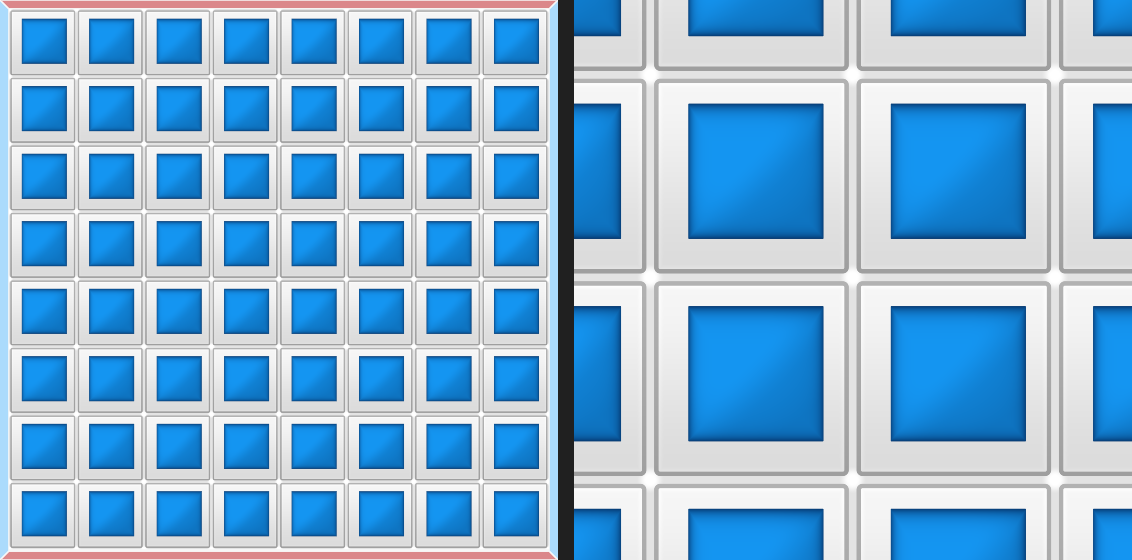
Left, the full canvas; right, a detail of the centre.
A WebGL 2 fragment shader for this pattern:

```glsl
#version 300 es
precision highp float;
// Eight by eight bevelled grey tiles with sunken blue squares, in a red and pale blue frame.
uniform vec2 u_resolution;
out vec4 fragColor;

// Signed distance to a box with rounded corners
float roundedBox(vec2 p, vec2 halfSize, float radius) {
  vec2 q = abs(p) - halfSize + radius;
  return length(max(q, 0.0)) + min(max(q.x, q.y), 0.0) - radius;
}

// Antialiased coverage of the inside of a shape
float cover(float dist, float pixel) {
  return 1.0 - smoothstep(-0.5 * pixel, 0.5 * pixel, dist);
}

// Glossy blue face, s runs from 0 to 1 across it with y downwards
vec3 blueFace(vec2 s) {
  vec3 bright = vec3(0.08, 0.585, 0.945);
  vec3 deep = vec3(0.055, 0.46, 0.765);
  float sheen = smoothstep(0.35, 1.15, length((s - vec2(0.2, 0.22)) * vec2(0.95, 1.1)));
  float diagonal = smoothstep(0.85, 1.3, s.x + s.y);
  vec3 color = mix(bright, deep, clamp(0.65 * sheen + 0.5 * diagonal, 0.0, 1.0));
  // Inner shadow, widest along the top
  vec2 side = min(s, 1.0 - s);
  float shadow = 0.75 * exp(-max(side.x, 0.0) / 0.032);
  shadow = max(shadow, 0.85 * exp(-max(s.y, 0.0) / 0.05));
  shadow = max(shadow, 0.85 * exp(-max(1.0 - s.y, 0.0) / 0.035));
  return mix(color, vec3(0.01, 0.16, 0.36), shadow);
}

vec3 tile(vec2 cell, float pixel) {
  // Light grooves with a white spot at each crossing
  vec2 toLine = min(cell, 1.0 - cell);
  vec3 color = mix(vec3(0.89), vec3(1.0), smoothstep(0.07, 0.02, length(toLine)));

  // Grey rim around a face that darkens downwards
  float edge = roundedBox(cell - 0.5, vec2(0.481), 0.03);
  vec3 rim = vec3(mix(0.70, 0.62, cell.y));
  color = mix(color, rim, cover(edge, pixel));
  vec3 face = vec3(mix(0.965, 0.86, smoothstep(0.0, 1.0, cell.y)));
  face += 0.03 * smoothstep(-0.05, -0.02, edge);
  color = mix(color, face, cover(edge + 0.022, pixel));

  // Sunken square, a little above the centre
  vec2 center = vec2(0.522, 0.476);
  float halfSide = 0.334;
  float square = roundedBox(cell - center, vec2(halfSide), 0.004);
  vec2 s = (cell - center) / (2.0 * halfSide) + 0.5;
  return mix(color, blueFace(s), cover(square, pixel));
}

void main() {
  vec2 p = gl_FragCoord.xy / u_resolution;
  p.y = 1.0 - p.y;
  float pixel = 1.0 / min(u_resolution.x, u_resolution.y);

  // Tile grid
  vec2 pitch = vec2(0.1209, 0.12057);
  vec2 grid = (p - vec2(0.0162, 0.01615)) / pitch;
  vec3 color = tile(fract(grid), pixel / pitch.y);

  // White margin outside the grid
  vec2 outside = abs(grid - 4.0) - 4.0;
  color = mix(vec3(0.97), color, cover(max(outside.x, outside.y), pixel / pitch.y));

  // Frame bars, mitred with a thin white gap at the corners
  vec2 border = min(p, 1.0 - p);
  float upright = max(border.x - 0.0148, border.x - border.y + 0.002);
  float level = max(border.y - 0.0145, border.y - border.x + 0.002);
  level = max(level, 0.0012 - border.y);
  color = mix(color, vec3(0.67, 0.86, 0.99), cover(upright, pixel));
  color = mix(color, vec3(0.86, 0.53, 0.54), cover(level, pixel));
  fragColor = vec4(color, 1.0);
}
```
